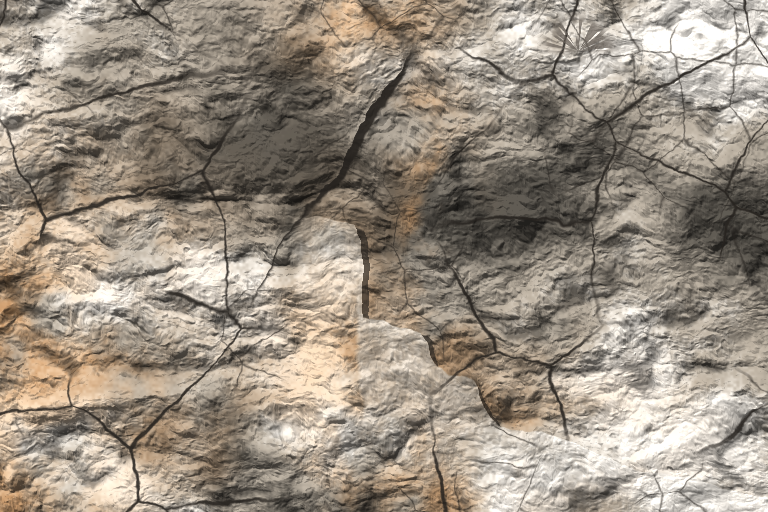
Reproduce this texture procedurally as a WebGL 2 fragment shader.

```glsl
#version 300 es
precision highp float;
// Weathered limestone face: stained grey, ochre and chalk zones over a rough relief.
// Layered noise gives height and stains, a slope test lights it from the upper left,
// and warped cell borders, a leaning fissure and a stepped slab add the fractures.
uniform vec2 u_resolution;
out vec4 fragColor;

const vec3 CHARCOAL = vec3(0.31, 0.295, 0.27);
const vec3 STONE = vec3(0.62, 0.585, 0.535);
const vec3 CHALK = vec3(0.90, 0.88, 0.85);
const vec3 SAND = vec3(0.85, 0.735, 0.61);
const vec3 RUST = vec3(0.71, 0.52, 0.34);
const vec3 SHADOW = vec3(0.15, 0.135, 0.12);
const vec3 TWIG = vec3(0.40, 0.37, 0.34);
const vec2 TO_LIGHT = vec2(-0.5, 0.86);

float hash(vec2 p) {
    vec3 q = fract(p.xyx * 0.1031);
    q += dot(q, q.yzx + 33.33);
    return fract((q.x + q.y) * q.z);
}

float noise(vec2 p) {
    vec2 i = floor(p), f = fract(p);
    f = f * f * (3.0 - 2.0 * f);
    return mix(mix(hash(i), hash(i + vec2(1, 0)), f.x),
               mix(hash(i + vec2(0, 1)), hash(i + vec2(1, 1)), f.x), f.y);
}

// x: plain layered noise, y: billowed noise with sharp creases
vec2 layers(vec2 p) {
    vec2 sum = vec2(0.0);
    float gain = 0.5;
    for (int i = 0; i < 6; i++) {
        float n = noise(p);
        sum += gain * vec2(n, abs(2.0 * n - 1.0));
        p = mat2(0.8, 0.6, -0.6, 0.8) * p * 2.03 + 17.3;
        gain *= 0.52;
    }
    return sum;
}

float height(vec2 p) {
    return dot(layers(p * vec2(6.0, 9.0)), vec2(0.6, 0.45));
}

// Lines along the borders between scattered cells
float crack(vec2 p, float scale, float width, float px) {
    vec2 q = p * scale, two = vec2(9.0);
    for (int k = 0; k < 9; k++) {
        vec2 c = floor(q) + vec2(k % 3 - 1, k / 3 - 1);
        float d = distance(q, c + vec2(hash(c), hash(c + 71.7)));
        two = vec2(min(two.x, d), min(two.y, max(two.x, d)));
    }
    return 1.0 - smoothstep(width - px, width + px, 0.5 * (two.y - two.x) / scale);
}

float zone(vec2 p, float x, float y, float rx, float ry) {
    vec2 d = (p - vec2(x, y)) / vec2(rx, ry);
    return exp(-dot(d, d));
}

float slabTop(float x) {
    return 0.58 - 0.3 * (x - 0.6) - 0.17 * smoothstep(0.693, 0.712, x)
        - 0.05 * smoothstep(0.82, 0.85, x) - 0.07 * smoothstep(0.92, 0.98, x);
}

float slab(vec2 p, float px) {
    return smoothstep(-px, px, slabTop(p.x) - p.y) * smoothstep(0.57, 0.60, p.x);
}

// Dry twigs fanning out from a root
float tuft(vec2 d) {
    float twigs = noise(vec2(atan(d.y, d.x) * 12.0, length(d) * 25.0));
    return smoothstep(0.35, 0.65, twigs) * smoothstep(0.085, 0.05, length(d)) * smoothstep(-0.01, 0.01, d.y);
}

void main() {
    float px = 1.0 / u_resolution.y;
    vec2 p = gl_FragCoord.xy * px;
    vec2 bend = vec2(layers(p * 9.0).x, layers(p * 9.0 + 40.0).x) - 0.5;
    vec2 w = p + 0.16 * bend, e = p + 0.05 * bend;

    // Broad stains: light against dark, then warm against grey
    float tone = 0.60 + 1.15 * (layers(p * vec2(5.0, 7.0) + 9.0).x - 0.5) + 0.2 * (noise(w * vec2(15.0, 2.0)) - 0.5);
    tone -= 0.34 * zone(w, 0.45, 0.72, 0.34, 0.22) + 0.42 * zone(w, 0.76, 0.48, 0.11, 0.18);
    tone -= 0.30 * zone(w, 1.0, 0.58, 0.2, 0.26) + 0.27 * zone(w, 0.45, 0.17, 0.13, 0.3) + 0.24 * zone(w, 1.38, 0.6, 0.24, 0.16);
    tone += 0.42 * zone(w, 1.4, 0.95, 0.32, 0.15) + 0.3 * zone(w, 1.25, 0.22, 0.24, 0.26);
    float warm = 0.9 * zone(w, 0.03, 0.25, 0.34, 0.45) + 0.9 * zone(w, 0.69, 0.98, 0.12, 0.1);
    warm += 0.8 * zone(w, 0.85, 0.62, 0.07, 0.3) + 0.7 * zone(w, 0.65, 0.3, 0.09, 0.25) + 0.7 * zone(w, 0.95, 0.1, 0.35, 0.2);
    warm *= smoothstep(0.28, 0.6, layers(p * 8.0 + 60.0).x);

    // Pale slab with a stepped upper edge
    float pale = slab(e, px) * smoothstep(0.26, 0.08, slabTop(e.x) - e.y);
    tone = mix(tone, 0.86 + 0.6 * (tone - 0.6), 0.8 * pale) + 0.14 * (noise(p * 170.0) - 0.5);
    warm *= 1.0 - 0.6 * pale * smoothstep(0.62, 0.72, p.x);
    vec3 color = mix(CHARCOAL, STONE, smoothstep(0.1, 0.56, tone));
    color = mix(color, CHALK, smoothstep(0.52, 0.95, tone));
    color = mix(color, mix(RUST, SAND, smoothstep(0.3, 0.75, tone)), clamp(warm, 0.0, 0.9));

    // Relief lighting and dark creases
    float slope = (height(e) - height(e + 0.004 * TO_LIGHT)) / 0.004;
    float relief = mix(0.065, 0.04, max(pale, smoothstep(0.7, 1.0, tone)));
    color *= clamp(1.0 + relief * slope, 0.42, 1.22) * mix(0.62, 1.0, smoothstep(0.1, 0.26, layers(e * vec2(6.0, 9.0)).y));

    // Fracture network, denser towards the upper right
    float blocky = 0.3 * zone(p, 1.4, 0.92, 0.3, 0.2);
    float dark = smoothstep(0.48, 0.68, noise(p * 5.0 + 3.0) + blocky) * crack(e, 3.6, 0.0028 * noise(p * 14.0) + 0.0008, px);
    dark = max(dark, 0.75 * smoothstep(0.55, 0.75, noise(p * 6.0 + 25.0) + blocky) * crack(e, 9.0, 0.001, px));

    // Leaning fissure, and the shade cast to the right of it and of the slab
    float side = e.x + 0.03 * bend.y - 0.52 - 0.6 * (p.y - 0.45);
    float span = smoothstep(0.38, 0.46, p.y) * smoothstep(0.93, 0.86, p.y);
    float gape = 0.002 + 0.02 * smoothstep(0.55, 0.74, p.y) * smoothstep(0.9, 0.78, p.y);
    dark = max(dark, span * smoothstep(-px, px, side) * smoothstep(gape + 0.006, gape - px, side));
    color *= 1.0 - 0.4 * span * smoothstep(0.56, 0.7, p.y) * step(0.0, side) * exp(-max(side, 0.0) / 0.04);
    dark = max(dark, 0.75 * slab(e - vec2(0.014, -0.012), px) * (1.0 - slab(e, px)) * step(0.6, p.x));
    color = mix(color, SHADOW, 0.88 * dark);
    color = mix(color, TWIG, 0.75 * tuft(p - vec2(1.13, 0.9)));
    fragColor = vec4(clamp(color, 0.0, 1.0), 1.0);
}
```
